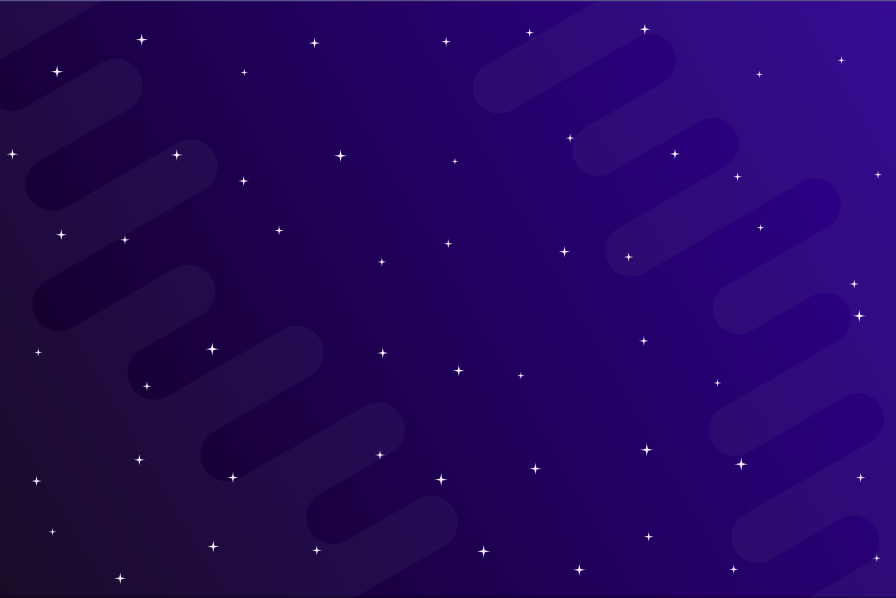
Write a Shadertoy shader that draws this background.

```glsl
// Violet night sky: a diagonal gradient, two pale zones whose borders
// interlock as rounded slanted fingers, and scattered four-point stars.
// Lengths are in canvas heights, measured from the top left corner.

const vec2 SLANT = vec2(0.8660, -0.5);       // direction of the fingers
const vec2 ACROSS = vec2(0.5, 0.8660);       // direction across the fingers

const vec3 SKY_DARK = vec3(0.065, 0.0, 0.11);
const vec3 SKY_MID = vec3(0.13, 0.0, 0.36);
const vec3 SKY_BRIGHT = vec3(0.19, 0.0, 0.58);
const vec3 SKY_STOPS = vec3(-0.5, 0.4, 1.3); // gradient stops along SLANT

const vec3 VEIL_COLOR = vec3(0.40, 0.45, 0.55);
const float VEIL_ALPHA = 0.10;

const vec3 STAR_COLOR = vec3(0.95, 0.93, 1.0);
const float STAR_CELL = 1.0 / 6.0;
const vec2 STAR_RADIUS = vec2(0.007, 0.0135); // smallest, largest
const float STAR_WAIST = 0.2;                 // ray half width / radius

const vec3 TOP_LINE_COLOR = vec3(0.36, 0.32, 0.55);
const float TOP_LINE = 0.002;
const float BOTTOM_SHADE = 0.004;

// Finger end positions; even lanes are pale, odd lanes are sky
const int LANES = 15;
const float LEFT_START = 0.0420;
const float LEFT_PITCH = 0.0896;
const float LEFT_ENDS[LANES] = float[LANES](
    0.195, -0.053, 0.096, -0.078, 0.137, -0.169, 0.029, -0.088,
    0.135, -0.051, 0.188, 0.050, 0.187, -0.120, -0.020);
const float RIGHT_START = 0.3705;
const float RIGHT_PITCH = 0.0867;
const float RIGHT_ENDS[LANES] = float[LANES](
    -0.940, -0.980, -0.649, -0.892, -0.741, -0.912, -0.704, -1.009,
    -0.812, -0.928, -0.705, -0.892, -0.648, -0.783, -0.586);

// Sine-free hash: 2D cell to three values in 0..1
vec3 hash32(vec2 cell) {
    vec3 h = fract(cell.xyx * vec3(0.1031, 0.1030, 0.0973));
    h += dot(h, h.yxz + 33.33);
    return fract((h.xxy + h.yzz) * h.zyx);
}

// Distance to a bar of given radius with one round end at the origin,
// endless towards negative x
float halfCapsule(vec2 p, float radius) {
    return length(vec2(max(p.x, 0.0), p.y)) - radius;
}

// Signed distance to a pale zone lying towards negative "along".
// The two nearest lanes are always one pale and one sky finger.
float fingerZone(float along, float across, float start, float pitch, float ends[LANES]) {
    float lane = (across - start) / pitch;
    int k = int(clamp(floor(lane), 0.0, float(LANES - 2)));
    int pale = k + (k & 1);
    int sky = k + 1 - (k & 1);
    float radius = 0.5 * pitch;
    vec2 fromPale = vec2(along - ends[pale], (lane - float(pale)) * pitch);
    vec2 fromSky = vec2(ends[sky] - along, (lane - float(sky)) * pitch);
    float middle = 0.5 * (ends[pale] + ends[sky]);
    return along > middle ? halfCapsule(fromPale, radius) : -halfCapsule(fromSky, radius);
}

// Box-filtered coverage of a tapered ray along x
float starRay(vec2 p, float radius, float px) {
    float taper = max(1.0 - abs(p.x) / radius, 0.0);
    float halfWidth = STAR_WAIST * radius * taper * taper;
    float y = abs(p.y);
    float overlap = min(y + 0.5 * px, halfWidth) - max(y - 0.5 * px, -halfWidth);
    return clamp(overlap / px, 0.0, 1.0);
}

// One jittered star per grid cell
float starField(vec2 p, float px) {
    vec2 cell = floor(p / STAR_CELL);
    vec3 rnd = hash32(cell + 17.0);
    vec2 center = (cell + mix(vec2(0.12), vec2(0.88), rnd.xy)) * STAR_CELL;
    float radius = mix(STAR_RADIUS.x, STAR_RADIUS.y, rnd.z);
    vec2 q = p - center;
    return max(starRay(q, radius, px), starRay(q.yx, radius, px));
}

void mainImage(out vec4 fragColor, in vec2 fragCoord) {
    float px = 1.0 / iResolution.y;
    vec2 p = vec2(fragCoord.x, iResolution.y - fragCoord.y) * px;
    float along = dot(p, SLANT);
    float across = dot(p, ACROSS);

    // Sky gradient
    float lower = clamp((along - SKY_STOPS.x) / (SKY_STOPS.y - SKY_STOPS.x), 0.0, 1.0);
    float upper = clamp((along - SKY_STOPS.y) / (SKY_STOPS.z - SKY_STOPS.y), 0.0, 1.0);
    vec3 color = mix(mix(SKY_DARK, SKY_MID, lower), SKY_BRIGHT, upper);

    // Pale zones; the right one is mirrored
    float left = fingerZone(along, across, LEFT_START, LEFT_PITCH, LEFT_ENDS);
    float right = fingerZone(-along, across, RIGHT_START, RIGHT_PITCH, RIGHT_ENDS);
    float veil = 1.0 - smoothstep(-0.75 * px, 0.75 * px, min(left, right));
    color = mix(color, VEIL_COLOR, VEIL_ALPHA * veil);

    // Stars
    color = mix(color, STAR_COLOR, starField(p, px));

    // Hairline at the top, soft shade at the bottom
    color = mix(color, TOP_LINE_COLOR, clamp((TOP_LINE - p.y) / px + 0.5, 0.0, 1.0));
    color *= 1.0 - 0.35 * smoothstep(1.0 - BOTTOM_SHADE, 1.0, p.y);

    fragColor = vec4(color, 1.0);
}
```
